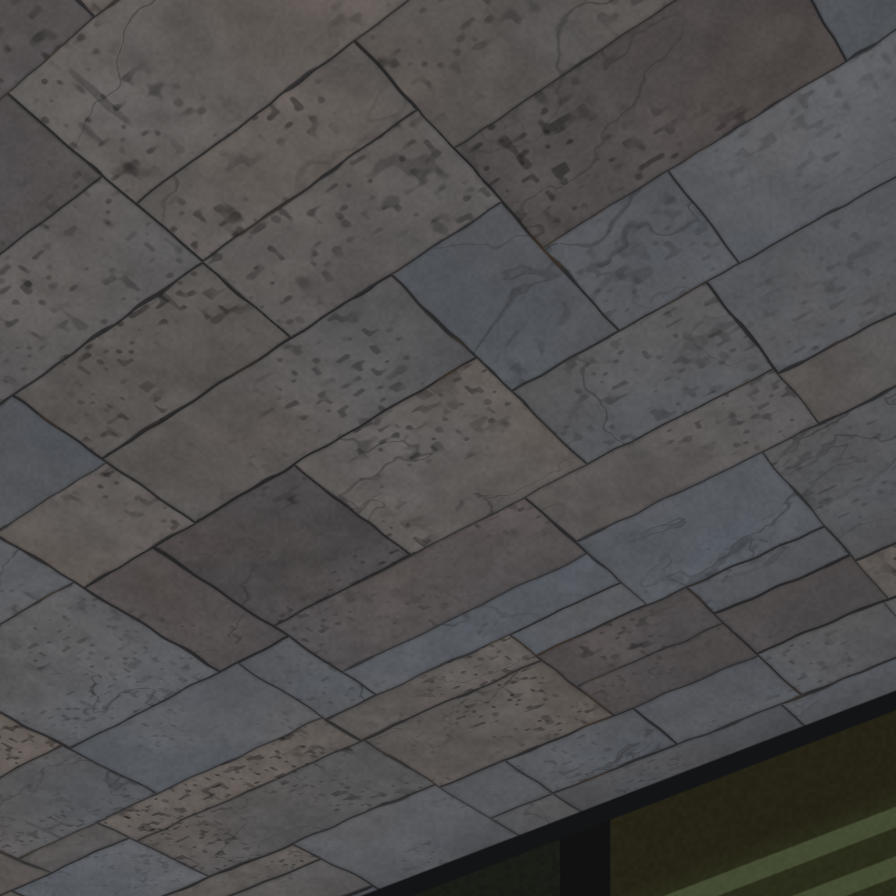
Reproduce this texture procedurally as a WebGL 2 fragment shader.

```glsl
#version 300 es
precision highp float;
// Slate soffit seen from below: irregular interlocking slabs on a plane in
// two-point perspective, with pits, clefts and dark joints, ending at a dark
// beam and an olive window with pale slats in the lower right corner.
uniform vec2 u_resolution;
out vec4 fragColor;

const vec2 COURSE_VANISH = vec2(-2.22, -1.0);
const vec2 CROSS_VANISH = vec2(2.0, -0.82);
const float BEAM_SLOPE = 0.384;
const vec2 CELL = vec2(0.25, 0.07);

float hash(vec2 p) {
  vec3 q = fract(p.xyx * vec3(0.1031, 0.1030, 0.0973));
  q += dot(q, q.yzx + 33.33);
  return fract((q.x + q.y) * q.z);
}

float noise(vec2 p) {
  vec2 i = floor(p), f = fract(p);
  f = f * f * (3.0 - 2.0 * f);
  return mix(mix(hash(i), hash(i + vec2(1, 0)), f.x),
             mix(hash(i + vec2(0, 1)), hash(i + vec2(1, 1)), f.x), f.y);
}

float fbm(vec2 p) {
  float sum = 0.0, gain = 0.5;
  for (int i = 0; i < 5; i++) {
    sum += gain * noise(p);
    p = mat2(1.6, 1.2, -1.2, 1.6) * p + 7.3;
    gain *= 0.5;
  }
  return sum;
}

// Height above the horizon through both vanishing points
float horizonHeight(vec2 p) {
  return p.y - COURSE_VANISH.y - 0.0427 * (p.x - COURSE_VANISH.x);
}

// Canvas to plane: x runs along the courses, y across them
vec2 toPlane(vec2 p) {
  vec2 a = p - CROSS_VANISH, b = p - COURSE_VANISH;
  return vec2(a.y + 0.9 * a.x, b.y - BEAM_SLOPE * b.x) / horizonHeight(p);
}

float jitter(vec2 corner) { return (hash(corner + 61.0) - 0.5) * 0.8; }

// Pinwheel rectangle of one cell: left, bottom, right, top
vec4 slabRect(vec2 c) {
  float odd = mod(c.x + c.y, 2.0);
  return vec4(c, c + 1.0) + vec4(jitter(c + vec2(0, 1.0 - odd)), jitter(c + vec2(odd, 0)),
                                 jitter(c + vec2(1, odd)), jitter(c + vec2(1.0 - odd, 1)));
}

// Finds the slab around g, splitting some of the large ones
vec4 findSlab(vec2 g, out vec2 id) {
  vec4 slab = vec4(floor(g), floor(g) + 1.0);
  id = floor(g);
  for (int k = 0; k < 9; k++) {
    vec2 c = floor(g) + vec2(k % 3, k / 3) - 1.0;
    vec4 r = slabRect(c);
    if (all(greaterThanEqual(g, r.xy)) && all(lessThan(g, r.zw))) { slab = r; id = c; }
  }
  vec2 size = slab.zw - slab.xy;
  vec2 cut = mix(slab.xy, slab.zw, 0.35 + 0.3 * hash(id + 17.0));
  float chance = hash(id + 29.0);
  if (size.x > 1.15 && chance < 0.45) {
    if (g.x < cut.x) slab.z = cut.x; else { slab.x = cut.x; id += 0.37; }
  } else if (size.y > 0.9 && chance > 0.7) {
    if (g.y < cut.y) slab.w = cut.y; else { slab.y = cut.y; id += 0.61; }
  }
  return slab;
}

vec3 stoneColor(vec2 p, vec2 q, vec2 id) {
  float cool = smoothstep(0.3, 0.75, hash(id * 7.0 + 3.0) + 0.45 * (p.x - p.y * 0.6 - 0.05));
  vec3 base = mix(vec3(0.366, 0.346, 0.334), vec3(0.338, 0.347, 0.364), cool);
  base = mix(base, vec3(0.318, 0.3, 0.3), step(0.84, hash(id * 5.0 + 11.0)));
  base *= 0.94 + 0.1 * hash(id * 3.0 + 41.0);
  vec2 s = q + 19.0 * hash(id + 5.0);
  float cloud = fbm(s * 9.0);
  base *= 1.0 + 0.24 * (cloud - 0.48);
  base += vec3(0.022, 0.002, -0.014) * (fbm(s * 6.0 + 31.0) - 0.5) * 1.6;
  // Cleft contours, only on part of the slabs
  float layer = fbm(s * vec2(4.0, 9.0) + cloud);
  float cleft = 1.0 - smoothstep(0.0, 0.012, abs(layer - 0.52));
  base *= 1.0 - 0.22 * cleft * step(0.5, hash(id + 73.0)) * noise(s * 12.0);
  // Small pits and mottling gather in patches, mostly on warm stone
  float patchy = smoothstep(0.38, 0.62, cloud);
  float pit = smoothstep(0.68, 0.92, noise(s * vec2(130.0, 165.0))) * patchy;
  pit += 0.7 * smoothstep(0.8, 0.93, noise(s * 75.0 + 9.0)) * patchy;
  base *= 1.0 - pit * mix(0.3, 0.13, cool);
  base *= 1.0 + mix(0.22, 0.12, cool) * (fbm(s * 48.0) - 0.5);
  // Fine grain
  return base + 0.024 * (noise(p * 250.0) - 0.5);
}

vec3 windowColor(vec2 p, float aa) {
  float s = p.y - BEAM_SLOPE * (p.x - 1.0);
  vec3 glass = mix(vec3(0.165, 0.175, 0.105), vec3(0.145, 0.135, 0.085), smoothstep(0.09, 0.13, s));
  float slat = 1.0 - smoothstep(0.010, 0.012 + aa, abs(fract(s / 0.055 - 0.1) - 0.5) * 0.055);
  glass = mix(glass, vec3(0.265, 0.295, 0.2), slat * (1.0 - smoothstep(0.1, 0.105, s)));
  glass = mix(vec3(0.1, 0.11, 0.085), glass, smoothstep(0.65, 0.655, p.x));
  glass += 0.02 * (noise(p * 220.0) - 0.5);
  float post = 1.0 - smoothstep(0.027, 0.028 + aa, abs(p.x - 0.653));
  return mix(glass, vec3(0.065, 0.068, 0.07), post);
}

void main() {
  vec2 p = gl_FragCoord.xy / u_resolution;
  float aa = 1.0 / u_resolution.y;
  vec2 plane = toPlane(p), g = plane / CELL, id;
  // Grid units per canvas unit, for joints of even width
  vec2 rate = vec2(length(vec2(dFdx(g.x), dFdy(g.x))), length(vec2(dFdx(g.y), dFdy(g.y)))) / aa;
  vec2 wobble = vec2(noise(p * 38.0), noise(p * 38.0 + 50.0)) - 0.5;
  vec2 gw = g + wobble * 0.003 * rate;
  vec4 slab = findSlab(gw, id);
  vec3 color = stoneColor(p, plane * vec2(0.97, 1.8), id);

  // Joints: thin dark lines of varied strength with a soft worn rim
  vec2 gap = min(gw - slab.xy, slab.zw - gw) / rate;
  vec2 strength = vec2(hash(id + 83.0), hash(id + 97.0));
  vec2 width = 0.0009 * strength + 0.001 * smoothstep(0.65, 0.9, noise(p * 27.0));
  width *= horizonHeight(p) / 1.4;
  vec2 line = (0.55 + 0.35 * strength) * (1.0 - smoothstep(width - 0.0004, width + 0.0018, gap));
  vec2 rim = 1.0 - smoothstep(vec2(0.0), width + 0.005, gap);
  color *= 1.0 - 0.1 * max(rim.x, rim.y);
  vec3 mortar = mix(vec3(0.13, 0.13, 0.135), vec3(0.2, 0.16, 0.13), smoothstep(0.75, 0.95, noise(p * 18.0)));
  color = mix(color, mortar, max(line.x, line.y));

  // Beam and window below the last course
  float edge = p.y - BEAM_SLOPE * (p.x - 0.404);
  color *= 0.9 + 0.1 * smoothstep(0.0, 0.05, edge);
  vec3 below = mix(windowColor(p, aa), vec3(0.07, 0.08, 0.082), smoothstep(-0.023, -0.021 + aa, edge));
  color = mix(below, color, smoothstep(-aa, aa + 0.001, edge));
  fragColor = vec4(color, 1.0);
}
```
